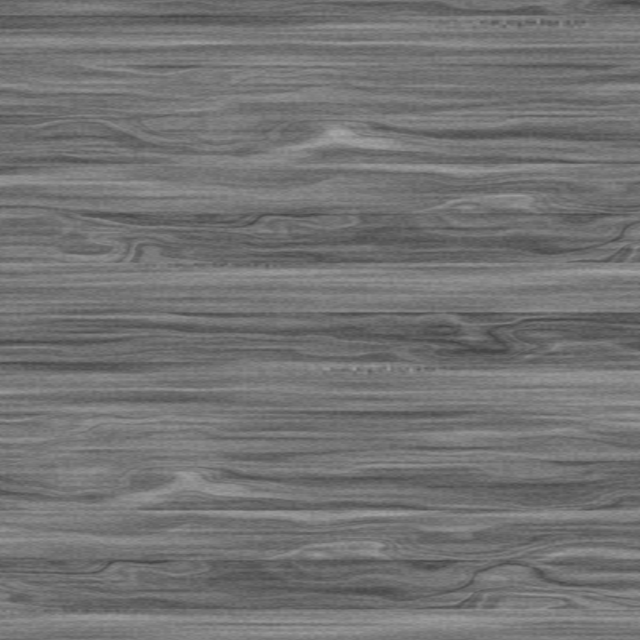
Reproduce this texture procedurally as a Shadertoy shader.

```glsl
const float PLANKS = 12.93;       // planks down the canvas
const float TOP_OFFSET = 0.026;   // first seam below the top edge
const float CYCLE = 7.0;          // planks before the set repeats
const float CYCLE_SHIFT = 0.234;  // sideways slip of each repeated set
const float SEAM_SOFTNESS = 0.05; // in plank heights
const float WARP = 1.9;           // bend of the growth rings
const float FIGURE_WIDTH = 0.24;
const float BROAD_CONTRAST = 0.15;
const float RING_CONTRAST = 0.13;
const float FINE_CONTRAST = 0.09;
const float FIBRE_CONTRAST = 0.10;
const float PORE_CONTRAST = 0.06;
const float TICK_CONTRAST = 0.13;
const vec3 TINT = vec3(1.0);

// One entry per plank in the set: base grey, ring figure, figure centre
const float TONE[7] = float[7](0.472, 0.455, 0.432, 0.472, 0.442, 0.482, 0.412);
const float FIGURE[7] = float[7](0.08, 0.45, 0.90, 0.65, 1.00, 0.08, 0.85);
const float CENTRE[7] = float[7](0.50, 0.35, 0.38, 0.73, 0.28, 0.97, 0.75);

float hash(vec2 p) {
    vec3 q = fract(vec3(p.xyx) * 0.1031);
    q += dot(q, q.yzx + 33.33);
    return fract((q.x + q.y) * q.z);
}

float noise(vec2 p) {
    vec2 i = floor(p), f = fract(p);
    f = f * f * (3.0 - 2.0 * f);
    return mix(mix(hash(i), hash(i + vec2(1, 0)), f.x),
               mix(hash(i + vec2(0, 1)), hash(i + vec2(1, 1)), f.x), f.y);
}

float fbm(vec2 p) {
    float sum = 0.0, amp = 0.57;
    for (int i = 0; i < 3; i++) {
        sum += amp * noise(p);
        p = p * 2.03 + 17.3;
        amp *= 0.5;
    }
    return sum;
}

float bump(float x, float centre, float width) {
    float d = (x - centre) / width;
    return exp(-d * d);
}

// Broken row of short upright marks along a seam
float ticks(float x, float v, float centre, float height) {
    float along = bump(x, centre, 0.11);
    float across = bump(v, height + 0.04 * (noise(vec2(x * 25.0, 3.0)) - 0.5), 0.075);
    float marks = noise(vec2(x * 170.0, v * 9.0)) - 0.45;
    return along * across * marks * 2.0;
}

// Grey of one plank; v runs from 0 at its top to 1 at its bottom
float plank(float x, float v, float row) {
    float cycle = floor((row + 0.5) / CYCLE);
    float id = row - cycle * CYCLE;
    int kind = int(id + 0.5);
    x += cycle * CYCLE_SHIFT + 2.0;
    vec2 seed = vec2(id * 19.7, id * 31.3 + 5.0);
    float centre = CENTRE[kind] + 2.0;

    // Rings: straight lines bent into swirls around the figure
    float figure = FIGURE[kind] * (0.3 + bump(x, centre, FIGURE_WIDTH)
                 + 0.6 * bump(x, centre + 0.72, 0.15));
    float bend = fbm(vec2(x * 5.0, v * 1.5) + seed) - 0.5;
    float drift = 0.12 * (noise(vec2(x * 2.5, id * 7.0)) - 0.5);
    float ring = v + drift + WARP * figure * bend + 4.0;
    float detail = 1.0 - smoothstep(0.025, 0.08, fwidth(ring));

    float broad = fbm(vec2(x * 1.8, ring * 2.2) + seed.yx) - 0.5;
    float coarse = noise(vec2(x * 2.5, ring * 7.0) + seed) - 0.5;
    float fine = noise(vec2(x * 4.0, ring * 17.0) + seed.yx) - 0.5;

    float grey = TONE[kind] + BROAD_CONTRAST * broad
               + RING_CONTRAST * coarse + FINE_CONTRAST * detail * fine;

    // Pale glow where the rings curl
    float curl = smoothstep(0.05, 0.28, bend) * min(figure, 1.0);
    grey += 0.07 * curl * (0.5 + coarse);

    // Thin shadow that comes and goes along the upper seam
    float shadow = smoothstep(0.35, 0.75, noise(vec2(x * 4.0, id * 11.0)));
    grey -= 0.05 * shadow * bump(v, 0.0, 0.04);

    if (kind == 0) grey += TICK_CONTRAST * ticks(x, v, 2.82, 0.14);
    if (kind == 5) grey += 0.6 * TICK_CONTRAST * ticks(x, v, 2.33, 0.02);
    return grey;
}

void mainImage(out vec4 fragColor, in vec2 fragCoord) {
    vec2 uv = fragCoord / iResolution.xy;
    float y = (1.0 - uv.y - TOP_OFFSET) * PLANKS;
    float row = floor(y), v = y - row;

    // Neighbouring planks blend over a narrow seam
    float upper = plank(uv.x, v, row);
    float lower = plank(uv.x, v - 1.0, row + 1.0);
    float grey = mix(upper, lower, smoothstep(1.0 - SEAM_SOFTNESS, 1.0, v));

    // Long fibres and short pores over every plank
    float fibre = noise(vec2(uv.x * 7.0, uv.y * 210.0)) - 0.5;
    float pore = noise(uv * vec2(170.0, 400.0) + 50.0) - 0.5;
    grey += FIBRE_CONTRAST * fibre + PORE_CONTRAST * pore;

    fragColor = vec4(clamp(grey, 0.27, 0.66) * TINT, 1.0);
}
```
